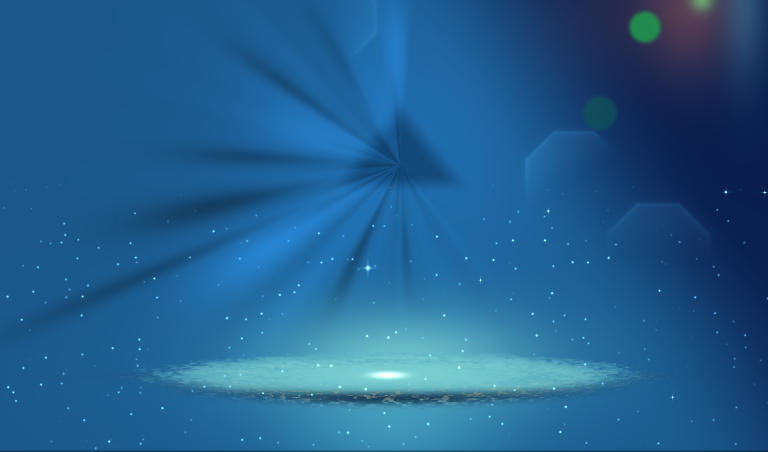
Write a Shadertoy shader that draws this background.

```glsl
// A glowing galaxy disc below soft blue light rays, with stars and lens flares.
#define RAY_ORIGIN vec2(0.885, 0.635)
#define DISC_CENTER vec2(0.870, 0.168)
#define DISC_SIZE vec2(0.535, 0.052)
#define LEFT_BLUE vec3(0.105, 0.340, 0.540)
#define NIGHT_BLUE vec3(0.035, 0.115, 0.300)
#define RAY_TINT vec3(0.035, 0.115, 0.185)
#define GLOW_TEAL vec3(0.490, 0.820, 0.820)
#define STAR_TINT vec3(0.600, 0.880, 0.950)
#define STAR_DENSITY 0.35

const float TAU = 6.2831853;

float hash(vec2 p) {
    vec3 h = fract(p.xyx * 0.1031);
    h += dot(h, h.yzx + 33.33);
    return fract((h.x + h.y) * h.z);
}

float noise(vec2 p) {
    vec2 i = floor(p), f = fract(p);
    f = f * f * (3.0 - 2.0 * f);
    return mix(mix(hash(i), hash(i + vec2(1, 0)), f.x),
               mix(hash(i + vec2(0, 1)), hash(i + vec2(1, 1)), f.x), f.y);
}

float fbm(vec2 p) {
    float sum = 0.0, amp = 0.5;
    for (int i = 0; i < 4; i++) {
        sum += amp * noise(p);
        p = p * 2.03 + 17.0;
        amp *= 0.5;
    }
    return sum;
}

// Gaussian spot with separate horizontal and vertical radii
float spot(vec2 d, vec2 radius) {
    d /= radius;
    return exp(-dot(d, d));
}

// Each ray: angle, angular width, gain, radius of its strongest part
float rays(vec2 d) {
    const vec4 RAYS[11] = vec4[11](
        vec4(1.60, 0.11, 0.8, 0.25), vec4(2.09, 0.06, -0.5, 0.27),
        vec4(2.53, 0.05, -0.8, 0.30), vec4(2.82, 0.17, 0.5, 0.22),
        vec4(3.09, 0.06, -0.8, 0.32), vec4(3.36, 0.07, -1.1, 0.40),
        vec4(3.55, 0.03, -0.8, 0.62), vec4(3.71, 0.13, 1.3, 0.36),
        vec4(4.03, 0.09, 0.6, 0.40), vec4(4.27, 0.07, -1.0, 0.24),
        vec4(4.77, 0.05, -0.7, 0.19));
    float r = length(d), a = mod(atan(d.y, d.x), TAU), sum = 0.0;
    for (int i = 0; i < 11; i++) {
        vec4 ray = RAYS[i];
        sum += ray.z * spot(vec2(a - ray.x, r - ray.w), vec2(ray.y, 0.5 * ray.w));
    }
    sum += 0.9 * (noise(vec2(a * 11.0, r * 1.5)) - 0.45) * exp(-r * r / 0.15);
    return sum * smoothstep(1.42, 1.56, a) * (1.0 - smoothstep(4.9, 5.9, a));
}

// Faint octagon with a brighter rim, fading along the given direction
float octagon(vec2 d, float radius, vec2 lit) {
    float sector = TAU / 8.0;
    float a = mod(atan(d.y, d.x) + 0.5 * sector, sector) - 0.5 * sector;
    float edge = length(d) * cos(a) - radius;
    float fill = 1.0 - smoothstep(-0.004, 0.004, edge);
    float rim = exp(-abs(edge) / 0.005);
    return (0.5 * fill + 0.6 * rim) * smoothstep(-0.1, 0.9, dot(d, lit) / radius);
}

float sparkle(vec2 d, float size) {
    vec2 arm = abs(d) / size;
    float cross4 = exp(-arm.x - 6.0 * arm.y) + exp(-arm.y - 6.0 * arm.x);
    return cross4 + spot(d, vec2(0.5 * size));
}

float stars(vec2 p) {
    float sum = 0.0;
    for (int i = 0; i < 3; i++) {
        vec2 g = p * (11.0 + 7.0 * float(i)) + 31.0 * float(i), id = floor(g);
        vec2 at = 0.2 + 0.6 * vec2(hash(id + 5.3), hash(id + 9.7));
        float bright = hash(id + 2.1);
        vec2 d = (fract(g) - at) / (11.0 + 7.0 * float(i));
        sum += step(1.0 - STAR_DENSITY, hash(id)) * bright * bright * spot(d, vec2(0.0022));
    }
    sum *= 1.0 - smoothstep(0.45, 0.62, p.y);
    const vec3 SPARKLES[6] = vec3[6](
        vec3(0.814, 0.407, 0.008), vec3(1.213, 0.533, 0.004), vec3(1.606, 0.575, 0.005),
        vec3(1.692, 0.574, 0.004), vec3(1.063, 0.380, 0.003), vec3(1.488, 0.121, 0.003));
    for (int i = 0; i < 6; i++) sum += 0.8 * sparkle(p - SPARKLES[i].xy, SPARKLES[i].z);
    return sum;
}

void mainImage(out vec4 fragColor, in vec2 fragCoord) {
    vec2 p = fragCoord / iResolution.y;
    vec2 d = p - RAY_ORIGIN, g = p - DISC_CENTER;

    // Sky, rays and the shaded wedge at their origin
    float night = smoothstep(0.88, 1.36, p.x + 0.6 * (p.y - 1.0));
    vec3 col = mix(LEFT_BLUE, NIGHT_BLUE, night);
    col += vec3(0.02, 0.09, 0.14) * spot(d, vec2(0.36, 0.40)) * (1.0 - 0.6 * night);
    col += RAY_TINT * rays(d);
    float wedge = smoothstep(-0.05, 0.02, 0.08 - abs(d.x) - 0.8 * d.y);
    col -= vec3(0.05, 0.14, 0.20) * wedge * smoothstep(-0.065, -0.02, d.y);

    // Lens flares
    col += vec3(0.24, 0.10, 0.02) * spot(p - vec2(1.53, 1.0), vec2(0.10, 0.16));
    col += vec3(0.10, 0.04, 0.0) * spot(p - vec2(1.40, 0.98), vec2(0.22, 0.16));
    col += vec3(0.08, 0.18, 0.16) * spot(p - vec2(1.65, 1.0), vec2(0.05, 0.18));
    float disc = 1.0 - smoothstep(0.026, 0.042, length(p - vec2(1.427, 0.940)));
    col = mix(col, vec3(0.12, 0.60, 0.30), 0.85 * disc);
    disc = 1.0 - smoothstep(0.030, 0.045, length(p - vec2(1.327, 0.750)));
    col = mix(col, vec3(0.06, 0.34, 0.34), 0.65 * disc);
    col += vec3(0.10, 0.40, 0.12) * spot(p - vec2(1.553, 1.0), vec2(0.025));
    vec3 flareTint = vec3(0.06, 0.11, 0.12);
    col += flareTint * octagon(p - vec2(1.270, 0.602), 0.106, vec2(-0.5, 0.85));
    col += flareTint * octagon(p - vec2(1.456, 0.436), 0.112, vec2(0.1, 1.0));
    col += 0.6 * flareTint * octagon(p - vec2(0.750, 0.960), 0.082, vec2(1.0, 0.0));

    // Light around the disc
    col = mix(col, vec3(0.13, 0.46, 0.66), 0.65 * spot(g, vec2(0.62, 0.24)));
    col = mix(col, GLOW_TEAL, 0.85 * spot(g - vec2(0.02, 0.03), vec2(0.28, 0.11)));
    col = mix(col, vec3(0.30, 0.68, 0.78), 0.6 * spot(g + vec2(0.0, 0.12), vec2(0.22, 0.09)));

    // Galaxy disc, its grainy arms and dark front rim
    vec2 q = g / DISC_SIZE;
    float r = length(q);
    float grain = fbm(vec2(p.x * 75.0, p.y * 240.0));
    float arms = fbm(q * 5.0 + vec2(3.0 * r, 0.0));
    float cover = 1.0 - smoothstep(0.72, 1.08, r + 0.35 * (grain - 0.5));
    vec3 dust = mix(vec3(0.25, 0.60, 0.70), vec3(0.58, 0.88, 0.85), 0.55 * arms + 0.55 * grain);
    col = mix(col, mix(GLOW_TEAL, dust, smoothstep(0.15, 0.8, r)), 0.85 * cover);
    float band = g.y + 0.048 * sqrt(max(0.0, 1.0 - q.x * q.x)) - 0.012 * (grain - 0.5);
    float rim = spot(vec2(band, q.x), vec2(0.014, 0.72));
    vec3 rimTint = mix(vec3(0.07, 0.20, 0.30), vec3(0.46, 0.48, 0.44), smoothstep(0.45, 0.75, grain));
    col = mix(col, rimTint, 0.9 * rim);
    col += vec3(0.6, 0.45, 0.4) * spot(g + vec2(0.012, -0.002), vec2(0.035, 0.007));

    col += STAR_TINT * stars(p);
    col *= mix(0.6, 1.0, smoothstep(0.0, 0.006, p.y));
    fragColor = vec4(clamp(col, 0.0, 1.0), 1.0);
}
```
